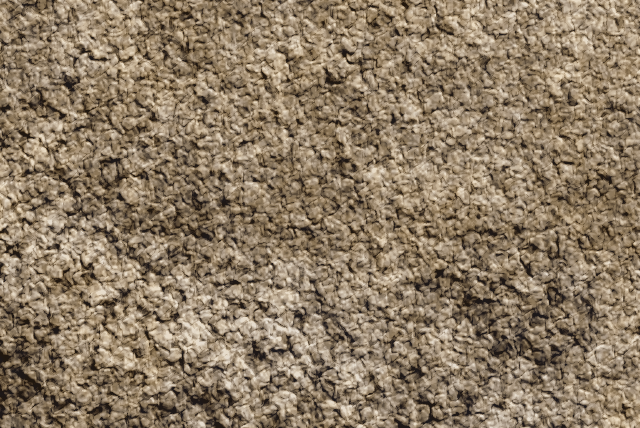
Write a Shadertoy shader that draws this texture.

```glsl
// Damp, crumbly sand in low sunlight, with loose clods towards the lower left.

float hash(vec2 p) {
    return fract(sin(dot(p, vec2(127.1, 311.7))) * 43758.5453);
}

float noise(vec2 p) {
    vec2 i = floor(p), f = fract(p);
    f = f * f * (3.0 - 2.0 * f);
    return mix(mix(hash(i), hash(i + vec2(1, 0)), f.x),
               mix(hash(i + vec2(0, 1)), hash(i + vec2(1, 1)), f.x), f.y);
}

float fbm(vec2 p) {
    float sum = 0.0, amp = 0.5;
    for (int i = 0; i < 4; i++) {
        sum += amp * noise(p);
        p = mat2(1.6, 1.2, -1.2, 1.6) * p + 7.3;
        amp *= 0.5;
    }
    return sum / 0.9375;
}

// Round crumbs of mixed size, the tallest one on top
float crumbs(vec2 p) {
    vec2 cell = floor(p);
    float top = 0.0;
    for (int y = -1; y <= 1; y++)
    for (int x = -1; x <= 1; x++) {
        vec2 id = cell + vec2(x, y);
        vec2 d = id + vec2(hash(id), hash(id + 41.7)) - p;
        float radius = mix(0.45, 0.95, hash(id + 13.1));
        top = max(top, radius * sqrt(max(0.0, 1.0 - dot(d, d) / (radius * radius))));
    }
    return top;
}

// Relief of the ground: clods, crumbs and clustered grains
float relief(vec2 p, float rough, float cloddy) {
    vec2 q = p + 0.014 * (vec2(noise(p * 45.0), noise(p * 45.0 + 31.0)) - 0.5);
    q += 0.006 * (vec2(noise(p * 110.0), noise(p * 110.0 + 17.0)) - 0.5);
    float h = 0.5 + cloddy * 0.35 * (crumbs(q * 11.0) - 0.6);
    h += rough * 0.42 * (crumbs(q * 24.0 + 5.0) - 0.6);
    h += mix(0.2, 0.36, rough) * (crumbs(q * 50.0 + 9.0) - 0.6);
    h += 0.24 * (crumbs(q * 100.0 + 3.0) - 0.6);
    return h + 0.3 * (fbm(p * 9.0) - 0.5);
}

// Sand colour for a brightness, from deep shade to sunlit grain
vec3 sandRamp(float tone) {
    vec3 c = mix(vec3(0.12, 0.09, 0.07), vec3(0.21, 0.16, 0.12), smoothstep(0.08, 0.21, tone));
    c = mix(c, vec3(0.36, 0.295, 0.215), smoothstep(0.21, 0.36, tone));
    c = mix(c, vec3(0.55, 0.47, 0.36), smoothstep(0.36, 0.55, tone));
    c = mix(c, vec3(0.67, 0.59, 0.49), smoothstep(0.55, 0.67, tone));
    c = mix(c, vec3(0.79, 0.72, 0.62), smoothstep(0.67, 0.79, tone));
    return mix(c, vec3(0.91, 0.86, 0.78), smoothstep(0.79, 0.95, tone));
}

void mainImage(out vec4 fragColor, in vec2 fragCoord) {
    vec2 p = fragCoord / iResolution.y;

    // Smooth sand at the upper right, rough and cloddy at the lower left
    float patchy = fbm(p * 3.5 + 2.0) - 0.5;
    float rough = clamp(0.85 - 0.4 * (p.x - 0.75) - 0.5 * (p.y - 0.5) + 1.2 * patchy, 0.25, 1.1);
    float cloddy = smoothstep(0.65, 0.1, p.y) * smoothstep(0.4, 0.6, noise(p * 4.0 + 8.0));

    // Sunlit slopes and short cast shadows
    vec2 toSun = vec2(0.5, 0.86);
    float h = relief(p, rough, cloddy);
    float slope = 0.0, shadow = 0.0;
    for (int i = 1; i <= 4; i++) {
        float s = float(i);
        float rise = relief(p + toSun * 0.006 * s, rough, cloddy) - h;
        if (i == 1) slope = -rise;
        shadow = max(shadow, rise - 0.05 * s);
    }

    // Brightness: relief, broad shade, then single grains
    float tone = 0.635 + 0.65 * (h - 0.5) + 0.65 * slope - 0.65 * shadow;
    tone += 0.28 * (fbm(p * 4.0 + 20.0) - 0.5);
    tone -= 0.16 * smoothstep(0.5, 0.0, length(p * vec2(0.8, 1.0)));
    tone += 0.26 * (noise(p * 170.0) - 0.5) + 0.2 * (noise(p * 95.0 + 50.0) - 0.5);
    vec3 col = sandRamp(tone);

    // Ochre and grey grains, greyer on the clods
    float grey = 0.5 * cloddy + 1.3 * (noise(p * 75.0 + 70.0) - 0.5) + 1.2 * (fbm(p * 6.0 + 60.0) - 0.5);
    col += vec3(-0.012, 0.004, 0.035) * clamp(grey, -0.8, 1.0);

    fragColor = vec4(clamp(col, 0.0, 1.0), 1.0);
}
```
